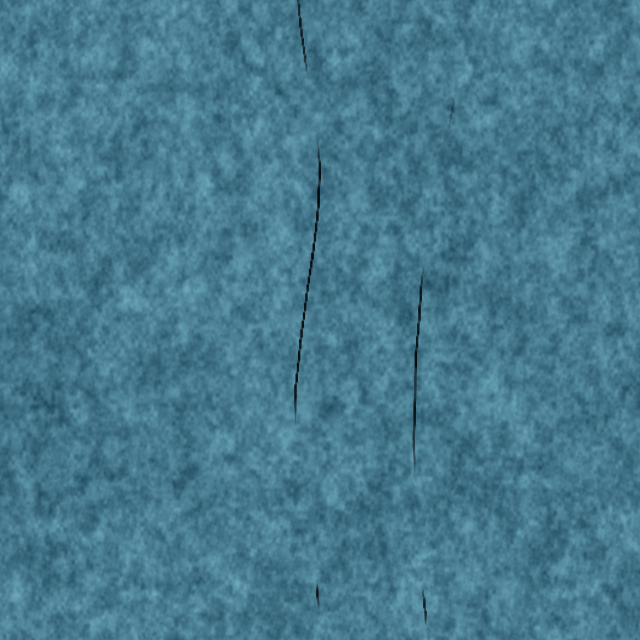
A Shadertoy shader for this texture:

```glsl
// Blue-teal felt with fine grainy mottling, crossed by two thin, broken cracks.
// The felt sums rotated octaves of value noise, each scaled to unit variance;
// every crack is a vertical curve climbing in tiny steps over a few spans.

const vec3 FELT_MEAN = vec3(0.278, 0.480, 0.560);
const vec3 FELT_SPREAD = vec3(0.037, 0.045, 0.045);
const vec3 CRACK_COLOR = vec3(0.015, 0.025, 0.030);

const float VALUE_NOISE_DEVIATION = 0.214;
const float FIBRE_STRETCH = 0.8;     // below 1 lengthens the mottles upward
const float CRACK_HALF_WIDTH = 0.0019;
const float CRACK_SOFTNESS = 0.0009;
const float CRACK_STEP = 0.0019;     // sideways jump between dashes
const float DASH_GAP = 0.40;         // fading where a jump happens
const float CRACK_WEAR = 0.20;
const float TAPER_LENGTH = 0.06;

// Each octave: cells per canvas, weight
const int OCTAVES = 6;
const vec2 MOTTLE[OCTAVES] = vec2[](
    vec2(7.0, 0.16), vec2(21.0, 0.34), vec2(43.0, 0.53),
    vec2(88.0, 0.60), vec2(175.0, 0.54), vec2(270.0, 0.30));

// Each span: crack index, bottom, top, darkness
const int SPANS = 6;
const vec4 CRACK_SPANS[SPANS] = vec4[](
    vec4(0.0, 0.865, 1.040, 0.85), vec4(0.0, 0.325, 0.795, 1.00),
    vec4(0.0, 0.045, 0.095, 0.85), vec4(1.0, 0.250, 0.595, 0.97),
    vec4(1.0, 0.015, 0.088, 0.90), vec4(1.0, 0.795, 0.855, 0.35));

float hash(vec2 p) {
    return fract(sin(dot(p, vec2(127.1, 311.7))) * 43758.5453);
}

float valueNoise(vec2 p) {
    vec2 cell = floor(p);
    vec2 f = fract(p);
    f = f * f * (3.0 - 2.0 * f);
    float low = mix(hash(cell), hash(cell + vec2(1, 0)), f.x);
    float high = mix(hash(cell + vec2(0, 1)), hash(cell + vec2(1, 1)), f.x);
    return mix(low, high, f.y);
}

// Mottling with zero mean and about unit deviation
float feltMottle(vec2 uv) {
    float sum = 0.0;
    vec2 p = uv * vec2(1.0, FIBRE_STRETCH);
    for (int i = 0; i < OCTAVES; i++) {
        float angle = 0.3 + 1.1 * float(i);
        mat2 turn = mat2(cos(angle), sin(angle), -sin(angle), cos(angle));
        float n = valueNoise(turn * p * MOTTLE[i].x + 17.3 * float(i));
        sum += MOTTLE[i].y * (n - 0.5) / VALUE_NOISE_DEVIATION;
    }
    return sum;
}

// Horizontal position of a crack at height y: one sways, the other bows
float crackPath(float index, float y) {
    float swaying = 0.481 + 0.018 * sin((y - 0.54) * 9.2);
    float bowed = 0.648 + 0.22 * (y - 0.32) * (y - 0.32);
    float wobble = 0.005 * (valueNoise(vec2(y * 16.0, index * 9.0)) - 0.5);
    return mix(swaying, bowed, index) + wobble;
}

float crackCover(vec2 uv, vec4 span, float pixel) {
    // Fade and thin the line towards both ends of its span
    float inside = min(uv.y - span.y, span.z - uv.y);
    float taperLength = min(TAPER_LENGTH, 0.4 * (span.z - span.y));
    float taper = smoothstep(0.0, taperLength, inside);
    float halfWidth = CRACK_HALF_WIDTH * mix(0.5, 1.0, taper);

    // Slanted stretches break into short upright dashes
    float steps = crackPath(span.x, uv.y) / CRACK_STEP;
    float jump = smoothstep(0.3, 0.7, fract(steps));
    float gap = 1.0 - DASH_GAP * 4.0 * jump * (1.0 - jump);
    float dist = abs(uv.x - (floor(steps) + jump) * CRACK_STEP);

    float soft = max(CRACK_SOFTNESS, 0.5 * pixel);
    float line = 1.0 - smoothstep(halfWidth - soft, halfWidth + soft, dist);
    float wear = 1.0 - CRACK_WEAR * valueNoise(vec2(uv.y * 130.0, span.x * 5.0));
    return line * taper * gap * wear * span.w;
}

void mainImage(out vec4 fragColor, in vec2 fragCoord) {
    vec2 uv = fragCoord / iResolution.xy;
    float pixel = 1.0 / iResolution.x;

    vec3 color = FELT_MEAN + FELT_SPREAD * feltMottle(uv);

    // Cracks lie over the felt
    float crack = 0.0;
    for (int i = 0; i < SPANS; i++) {
        crack = max(crack, crackCover(uv, CRACK_SPANS[i], pixel));
    }
    color = mix(color, CRACK_COLOR, crack);

    fragColor = vec4(color, 1.0);
}
```
